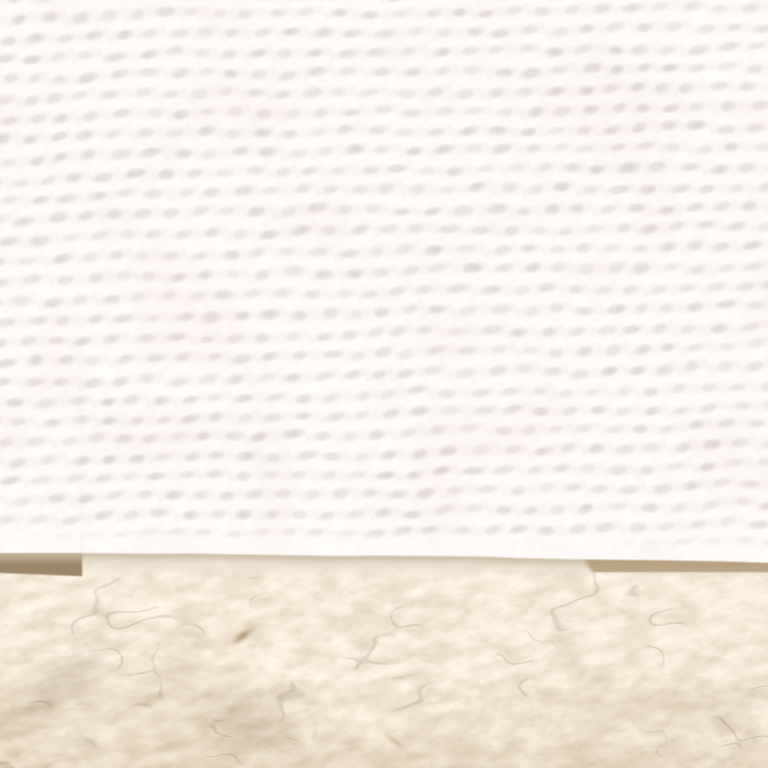
Reproduce this texture procedurally as a three.js fragment shader.

```glsl
// White woven cloth with a shadowed lower hem lying on mottled beige paper.
#define ROWS 38.5
#define COLUMNS 26.5
#define ROW_SLOPE 0.02
#define WOBBLE 0.012
#define WEAVE_DEPTH 0.95
#define FIBER_CONTRAST 0.17
#define STAIN_STRENGTH 0.11
#define LEFT_NOTCH 0.107
#define RIGHT_NOTCH 0.765
#define SOFT 0.002

varying vec2 vUv;

float hash(vec2 p) {
  vec3 q = fract(vec3(p.xyx) * 0.1031);
  q += dot(q, q.yzx + 33.33);
  return fract((q.x + q.y) * q.z);
}

float noise(vec2 p) {
  vec2 i = floor(p), f = fract(p);
  f = f * f * (3.0 - 2.0 * f);
  return mix(mix(hash(i), hash(i + vec2(1.0, 0.0)), f.x),
             mix(hash(i + vec2(0.0, 1.0)), hash(i + 1.0), f.x), f.y);
}

float fbm(vec2 p) {
  float sum = 0.0, gain = 0.5;
  for (int i = 0; i < 4; i++) {
    sum += gain * noise(p);
    p = mat2(1.6, 1.2, -1.2, 1.6) * p + 7.3;
    gain *= 0.5;
  }
  return sum / 0.9375;
}

// Soft elliptical spot, rotated by angle
float spot(vec2 p, vec2 center, vec2 radius, float angle) {
  float c = cos(angle), s = sin(angle);
  p = mat2(c, -s, s, c) * (p - center);
  return exp(-dot(p / radius, p / radius));
}

// Shaded gap between the threads, staggered on every other row
float weaveGaps(vec2 uv) {
  float height = uv.y - 0.543 - ROW_SLOPE * (uv.x - 0.5);
  height += WOBBLE * (noise(uv * vec2(5.0, 4.0)) - 0.5);
  height += 0.006 * (noise(uv * vec2(22.0, 30.0)) - 0.5);
  float y = height * ROWS + 0.5;
  float row = floor(y);
  float x = (uv.x - 0.542) * COLUMNS + 0.5 + 0.5 * mod(row, 2.0);
  x += 0.5 * (hash(vec2(row + 60.0, 3.0)) - 0.5) + 0.5 * (noise(uv * 9.0) - 0.5);
  vec2 id = vec2(floor(x), row) + 70.0;
  vec2 p = vec2(fract(x), fract(y)) - 0.5;
  p += 0.16 * (vec2(hash(id), hash(id + 31.0)) - 0.5);
  p.y -= 0.16 * p.x;
  vec2 size = vec2(0.36 + 0.12 * hash(id + 13.0), 0.27 + 0.06 * hash(id + 47.0));
  float gap = 1.0 - smoothstep(0.25, 1.2, length(p / size));
  float groove = 0.2 * (1.0 - smoothstep(0.1, 0.4, abs(p.y)));
  return max(gap * (0.55 + 0.45 * hash(id + 5.0)), groove);
}

vec3 cloth(vec2 uv, float edge) {
  float hem = smoothstep(0.016, 0.034, uv.y - edge);
  float grain = noise(uv * vec2(130.0, 170.0));
  float gaps = weaveGaps(uv) * hem * (0.75 + 0.5 * grain);
  vec3 color = mix(vec3(0.998, 0.984, 0.973), vec3(0.88, 0.86, 0.845), gaps * WEAVE_DEPTH);
  color += 0.018 * (grain - 0.5) + 0.012 * (fbm(uv * 12.0) - 0.5);
  color -= vec3(0.0, 0.012, 0.012) * smoothstep(0.6, 0.8, noise(uv * 14.0));
  color -= 0.012 * exp(-pow((uv.x - LEFT_NOTCH) / 0.004, 2.0)) * smoothstep(0.7, 0.3, uv.y);
  return color;
}

vec3 paper(vec2 uv) {
  vec2 sheared = vec2(uv.x + 0.5 * uv.y, uv.y - 0.25 * uv.x);
  float fiber = fbm(sheared * vec2(38.0, 75.0)) - 0.5;
  float mottle = fbm(uv * vec2(9.0, 13.0) + 4.0);
  vec3 color = mix(vec3(0.90, 0.842, 0.75), vec3(0.962, 0.915, 0.845),
                   smoothstep(0.0, 0.22, uv.y + 0.07 * uv.x + 0.2 * (mottle - 0.5)));
  color += FIBER_CONTRAST * fiber * vec3(0.9, 1.0, 1.15);
  // Grey stains and thin dark fibers
  float stain = spot(uv, vec2(0.07, 0.1), vec2(0.06, 0.025), 0.6)
              + 0.8 * spot(uv, vec2(0.32, 0.06), vec2(0.07, 0.03), -0.5)
              + 0.6 * spot(uv, vec2(0.96, 0.08), vec2(0.05, 0.02), 0.3);
  color -= STAIN_STRENGTH * stain * (0.4 + mottle) * vec3(0.9, 0.95, 1.0);
  float strand = abs(noise(sheared * vec2(24.0, 46.0) + 19.0) - 0.5);
  float patches = smoothstep(0.55, 0.75, noise(uv * 21.0 + 8.0));
  color -= 0.09 * patches * (1.0 - smoothstep(0.0, 0.07, strand));
  float fleck = spot(uv, vec2(0.316, 0.172), vec2(0.014, 0.005), 0.65)
              + 0.5 * spot(uv, vec2(0.515, 0.034), vec2(0.013, 0.004), -0.6);
  return mix(color, vec3(0.66, 0.55, 0.39), 0.75 * fleck);
}

void main() {
  vec2 uv = vUv;
  float edge = 0.279 - 0.012 * uv.x * uv.x + 0.002 * (noise(vec2(uv.x * 16.0, 2.0)) - 0.5);
  float below = edge - uv.y;
  vec3 color = paper(uv);

  // Pale strip and soft shadow under the hem
  float strip = smoothstep(0.250, 0.258, uv.y);
  color = mix(color, vec3(0.925, 0.89, 0.825), 0.65 * strip);
  color = mix(color, vec3(0.77, 0.71, 0.62), 0.75 * exp(-pow(below / 0.009, 2.0)));

  // Darker recesses at both ends
  float left = (1.0 - smoothstep(-SOFT, SOFT, uv.x - LEFT_NOTCH))
             * smoothstep(-SOFT, SOFT, uv.y - 0.254 + 0.04 * uv.x);
  float right = smoothstep(-0.006, 0.006, uv.x - RIGHT_NOTCH - 0.6 * (0.265 - uv.y))
              * smoothstep(-SOFT, SOFT, uv.y - 0.255);
  vec3 recess = mix(vec3(0.75, 0.67, 0.56), vec3(0.60, 0.51, 0.39), smoothstep(0.002, 0.018, below));
  color = mix(color, recess, 0.95 * left);
  color = mix(color, vec3(0.71, 0.62, 0.49), 0.9 * right);

  color = mix(color, cloth(uv, edge), smoothstep(-SOFT, SOFT, uv.y - edge));
  gl_FragColor = vec4(clamp(color, 0.0, 1.0), 1.0);
}
```
